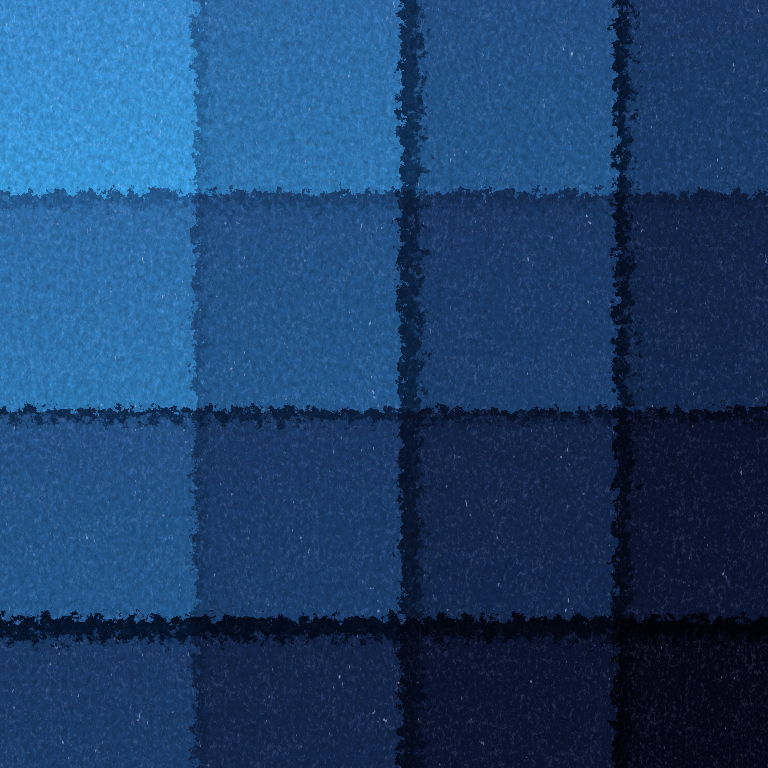
This background is drawn by a WebGL 2 fragment shader. Its source:

```glsl
#version 300 es
precision highp float;
// Grid of blue paper panes that darken toward the lower right.
// Frayed seams raise a shade level and cast teal bands; layered gradient
// noise then adds paper fibre, worn patches and clustered pale flecks.

uniform vec2 u_resolution;
out vec4 fragColor;

const vec3 SEAM_INK = vec3(0.06, 0.27, 0.36);
const vec3 FIBRE_LIFT = vec3(0.31, 0.31, 0.38);
const vec3 FLECK_COLOR = vec3(0.74, 0.78, 0.93);

// Pseudo-random unit gradient for a lattice point
vec2 latticeGradient(vec2 cell) {
  vec3 h = fract(cell.xyx * vec3(0.1031, 0.1030, 0.0973));
  h += dot(h, h.yzx + 33.33);
  float angle = 6.28318 * fract((h.x + h.y) * h.z);
  return vec2(cos(angle), sin(angle));
}

// Signed gradient noise with quintic blending
float gradientNoise(vec2 p) {
  vec2 cell = floor(p);
  vec2 f = p - cell;
  vec2 blend = f * f * f * (f * (f * 6.0 - 15.0) + 10.0);
  vec2 e = vec2(1.0, 0.0);
  float a = dot(latticeGradient(cell), f);
  float b = dot(latticeGradient(cell + e.xy), f - e.xy);
  float c = dot(latticeGradient(cell + e.yx), f - e.yx);
  float d = dot(latticeGradient(cell + e.xx), f - e.xx);
  return mix(mix(a, b, blend.x), mix(c, d, blend.x), blend.y);
}

// Octaves are turned as well as scaled to hide the lattice
float layeredNoise(vec2 p, int octaves, float persistence) {
  float sum = 0.0;
  float weight = 0.6;
  for (int i = 0; i < octaves; i++) {
    sum += weight * gradientNoise(p);
    p = mat2(1.75, 0.85, -0.85, 1.75) * p + 17.3;
    weight *= persistence;
  }
  return sum;
}

// Returns shade level, band ink and distance past the last seam
vec3 crossSeams(float across, vec2 uv, vec3 places, vec3 widths, vec3 inks, float edge) {
  float level = 0.0;
  float ink = 0.0;
  float start = 0.0;
  for (int i = 0; i < 3; i++) {
    vec2 p = uv + float(i) * 3.7;
    float nearRag = 0.023 * layeredNoise(p * 62.0, 4, 0.75);
    float farRag = 0.034 * layeredNoise(p * 66.0 + 41.0, 4, 0.8);
    float past = across - places[i] + nearRag;
    float entered = smoothstep(-edge, 1.5 * edge, past);
    float left = smoothstep(-0.006, 0.007, across - places[i] - widths[i] + farRag);
    level += entered;
    ink = max(ink, inks[i] * entered * (1.0 - left));
    start = mix(start, places[i], entered);
  }
  return vec3(level, ink, across - start);
}

// Shade level 0 is bright sky blue, level 6 is near-black navy
vec3 paneColor(float level) {
  float t = 1.0 - level / 6.0;
  return vec3(0.018, 0.024, 0.085) + t * vec3(0.11, 0.25, 0.50)
    + t * t * vec3(0.09, 0.285, 0.23);
}

// Pale fibres, a little longer along the vertical
float fibreAmount(vec2 uv) {
  float drift = layeredNoise(uv * 24.0, 3, 0.7);
  float grain = layeredNoise(uv * vec2(185.0, 125.0), 3, 0.85);
  return smoothstep(-0.04, 0.62, grain + 0.30 * drift);
}

float fleckAmount(vec2 uv) {
  float speck = layeredNoise(uv * vec2(190.0, 105.0) + 63.0, 2, 0.7);
  float cluster = gradientNoise(uv * vec2(36.0, 22.0) + 9.0);
  return smoothstep(0.40, 0.68, speck + 0.42 * cluster);
}

void main() {
  vec2 uv = gl_FragCoord.xy / u_resolution;
  float edge = 1.0 / min(u_resolution.x, u_resolution.y);

  // Panes and seams, counted from the upper left
  vec3 columns = crossSeams(uv.x, uv, vec3(0.254, 0.521, 0.801),
    vec3(0.011, 0.026, 0.018), vec3(0.20, 0.62, 0.80), edge);
  vec3 rows = crossSeams(1.0 - uv.y, uv + 11.0, vec3(0.250, 0.532, 0.804),
    vec3(0.017, 0.014, 0.027), vec3(0.24, 0.64, 0.90), edge);
  vec3 color = paneColor(columns.x + rows.x);

  // Each pane is violet and dim above, clearer below
  float descent = clamp(rows.z / 0.27, 0.0, 1.0);
  color *= mix(vec3(0.98, 0.93, 0.95), vec3(1.0, 1.05, 1.03), descent);

  // Bands, patchy and never doubled where they cross
  float patches = 1.0 + 0.35 * layeredNoise(uv * 70.0 + 5.0, 3, 0.7);
  float ink = clamp(max(columns.y, rows.y) * patches, 0.0, 0.95);
  color *= mix(vec3(1.0), SEAM_INK, ink);

  // Paper wear, subdued where the bands are dark
  float exposed = 1.0 - 0.75 * ink;
  color *= 1.0 + 0.26 * layeredNoise(uv * vec2(125.0, 95.0) + 29.0, 3, 0.8);
  color = mix(color, color * 0.8 + FIBRE_LIFT, 0.33 * exposed * fibreAmount(uv));
  color = mix(color, FLECK_COLOR, 0.62 * exposed * fleckAmount(uv));

  fragColor = vec4(clamp(color, 0.0, 1.0), 1.0);
}
```
